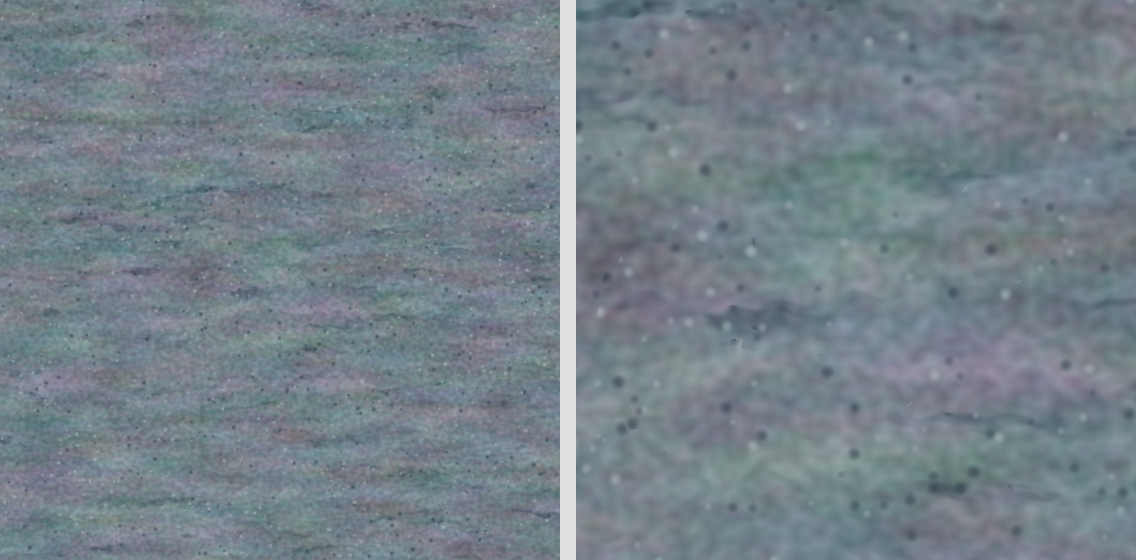
Left: the whole. Right: its middle third, enlarged.
Give the GLSL for this texture, as a three.js fragment shader.

```glsl
// Weathered blue-grey surface with soft horizontal streaks, teal and mauve tints and fine specks.
varying vec2 vUv;

const vec3 BASE_COLOR = vec3(0.457, 0.505, 0.540);
const vec3 DARK_COLOR = vec3(0.235, 0.305, 0.360);
const vec3 SPECK_DARK = vec3(0.190, 0.245, 0.300);
const vec3 SPECK_LIGHT = vec3(0.680, 0.730, 0.750);
const vec3 MAUVE_SHIFT = vec3(0.040, -0.021, 0.006);
const vec3 BLUE_SHIFT = vec3(-0.012, -0.006, 0.028);
const vec2 STREAK_SCALE = vec2(7.0, 30.0);
const vec2 PATCH_SCALE = vec2(8.0, 34.0);
const vec2 TINT_SCALE = vec2(5.0, 17.0);
const float STREAK_CONTRAST = 0.062;
const float PATCH_STRENGTH = 0.62;
const float GRAIN_CONTRAST = 0.050;
const float SPECK_CELLS = 115.0;

vec2 hash2(vec2 p) {
  vec3 q = fract(vec3(p.xyx) * vec3(0.1031, 0.1030, 0.0973));
  q += dot(q, q.yzx + 33.33);
  return fract((q.xx + q.yz) * q.zy);
}

float cornerSlope(vec2 cell, vec2 offset) {
  float angle = 6.2832 * hash2(cell + 61.0).x;
  return dot(vec2(cos(angle), sin(angle)), offset);
}

// Signed gradient noise, roughly -1 to 1
float noise(vec2 p) {
  vec2 i = floor(p);
  vec2 f = p - i;
  vec2 u = f * f * f * (f * (f * 6.0 - 15.0) + 10.0);
  vec2 e = vec2(1.0, 0.0);
  float low = mix(cornerSlope(i, f), cornerSlope(i + e, f - e), u.x);
  float high = mix(cornerSlope(i + e.yx, f - e.yx), cornerSlope(i + 1.0, f - 1.0), u.x);
  return 1.5 * mix(low, high, u.y);
}

float fbm(vec2 p) {
  float sum = 0.0;
  float weight = 1.0;
  for (int k = 0; k < 4; k++) {
    sum += weight * noise(p);
    p = p * vec2(2.1, 1.8) + vec2(17.3, 9.1);
    weight *= 0.6;
  }
  return sum;
}

// Scattered soft dots; density is the share of cells that hold one
float specks(vec2 uv, float cells, float density, float seed) {
  vec2 p = uv * cells;
  vec2 home = floor(p);
  float cover = 0.0;
  for (int y = -1; y <= 1; y++) {
    for (int x = -1; x <= 1; x++) {
      vec2 cell = home + vec2(float(x), float(y));
      vec2 center = cell + hash2(cell + seed);
      vec2 pick = hash2(cell + seed + 211.0);
      float radius = mix(0.35, 0.70, pick.y);
      float dotShape = 1.0 - smoothstep(0.05, radius, length(p - center));
      float present = step(pick.x, density);
      cover = max(cover, present * dotShape * mix(0.4, 1.0, pick.y));
    }
  }
  return cover;
}

void main() {
  // Gentle bending keeps the streaks from looking ruled
  vec2 uv = vUv;
  uv.y += 0.008 * noise(vUv * vec2(5.0, 7.0) + 3.0);
  uv += 0.004 * vec2(noise(vUv * 55.0), noise(vUv * 55.0 + 40.0));

  // Broad tone and dark elongated patches
  float streak = fbm(uv * STREAK_SCALE + 11.0);
  float band = noise(uv * vec2(1.6, 8.0) + 70.0);
  float patchField = fbm(uv * PATCH_SCALE + 130.0) - 0.35 * band;
  float patchMask = smoothstep(0.38, 1.35, patchField);
  vec3 color = BASE_COLOR + STREAK_CONTRAST * streak + 0.022 * band;

  // Teal to mauve and blue drifts
  color += MAUVE_SHIFT * fbm(uv * TINT_SCALE + 31.0);
  color += BLUE_SHIFT * fbm(uv * TINT_SCALE * 1.3 + 87.0);
  vec3 darkTint = DARK_COLOR + MAUVE_SHIFT * noise(uv * TINT_SCALE + 31.0);
  color = mix(color, darkTint, PATCH_STRENGTH * patchMask);

  // Fine grain with slight colour variation
  float grain = noise(vUv * vec2(115.0, 130.0)) + 0.7 * noise(vUv * vec2(62.0, 85.0) + 19.0);
  color += GRAIN_CONTRAST * grain;
  color += 0.5 * MAUVE_SHIFT * noise(vUv * vec2(70.0, 90.0) + 53.0);

  // Dark specks gather in the patches, light specks in loose clusters
  float cluster = smoothstep(-0.3, 0.7, noise(vUv * vec2(9.0, 16.0) + 5.0));
  float darkDots = specks(vUv, SPECK_CELLS, 0.025 + 0.06 * cluster + 0.13 * patchMask, 7.0);
  float lightDots = specks(vUv, SPECK_CELLS * 1.15, 0.03 + 0.05 * cluster, 401.0);
  color = mix(color, SPECK_DARK, 0.62 * darkDots);
  color = mix(color, SPECK_LIGHT, 0.62 * lightDots);

  gl_FragColor = vec4(clamp(color, 0.0, 1.0), 1.0);
}
```
